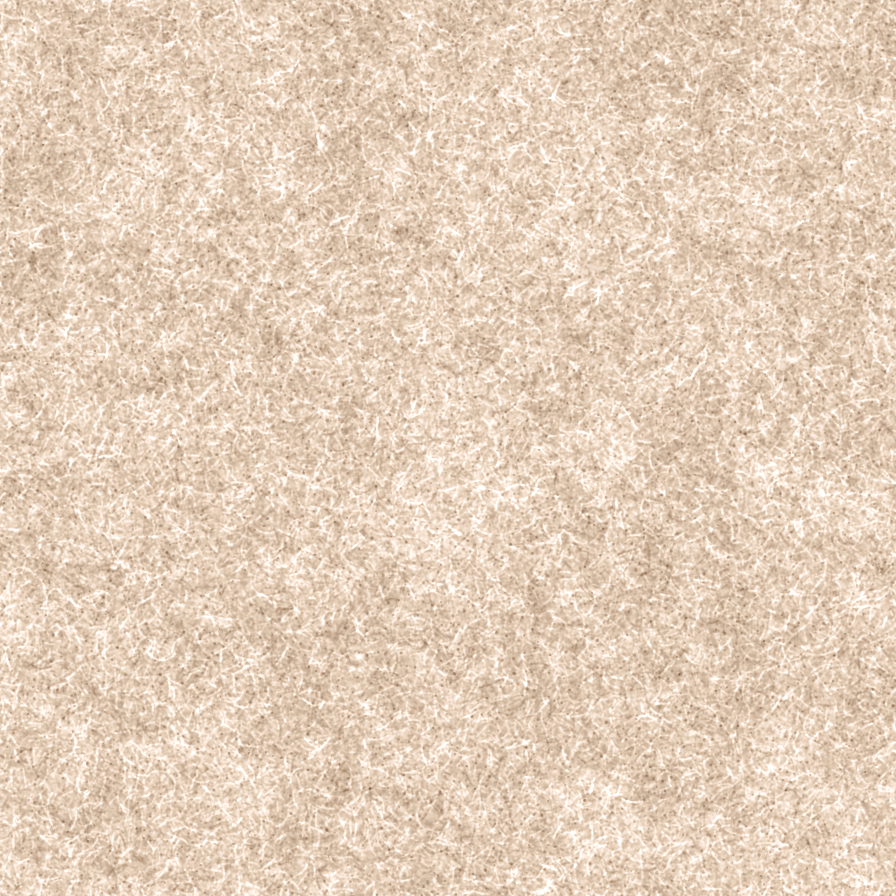
Give the GLSL for this texture, as a WebGL 1 fragment shader.

```glsl
precision highp float;
uniform vec2 u_resolution;

#define FIBRE_CELLS 74.0
#define FIBRE_WIDTH 0.0022
#define FIBRE_CONTRAST 0.20
#define GRAIN_SCALE 370.0
#define GRAIN_CONTRAST 0.18
#define CLOUD_CONTRAST 0.06
#define SPECK_CELLS 112.0
#define SPECK_DEPTH 0.15
#define WEAVE_ROWS 86.0
#define WEAVE_DEPTH 0.035
#define TONE_BIAS -0.025

const vec3 WOOL = vec3(0.91, 0.82, 0.73);
const vec3 LIGHT_SHIFT = vec3(0.78, 1.0, 1.33);
const vec3 DARK_SHIFT = vec3(0.90, 1.0, 1.05);

vec4 hash4(vec2 p) {
  vec4 q = fract(p.xyxy * vec4(0.1031, 0.1030, 0.0973, 0.1099));
  q += dot(q, q.wzxy + 33.33);
  return fract((q.xxyz + q.yzzw) * q.zywx);
}

// Value noise centred on zero
float noise(vec2 p) {
  vec2 cell = floor(p);
  vec2 f = fract(p);
  f = f * f * (3.0 - 2.0 * f);
  float bottom = mix(hash4(cell).x, hash4(cell + vec2(1.0, 0.0)).x, f.x);
  float top = mix(hash4(cell + vec2(0.0, 1.0)).x, hash4(cell + 1.0).x, f.x);
  return mix(bottom, top, f.y) - 0.5;
}

vec2 rotate(vec2 p, float angle) {
  float c = cos(angle);
  float s = sin(angle);
  return vec2(c * p.x - s * p.y, s * p.x + c * p.y);
}

// One layer of short, bent hairs, each lighter or darker than the ground
float fibreLayer(vec2 uv, float seed) {
  vec2 p = rotate(uv, seed * 0.7) * FIBRE_CELLS + seed * 19.3;
  vec2 home = floor(p);
  float tone = 0.0;
  for (int y = -1; y <= 1; y++) {
    for (int x = -1; x <= 1; x++) {
      vec2 cell = home + vec2(float(x), float(y));
      vec4 shape = hash4(cell + seed * 131.0);
      vec4 look = hash4(cell + seed * 57.0 + 400.0);
      vec2 d = rotate(p - cell - shape.xy, shape.z * 6.2832);
      float halfLength = mix(0.35, 0.85, shape.w);
      d.y += (look.y - 0.5) * 0.9 * d.x * d.x;
      d.x = max(abs(d.x) - halfLength, 0.0);
      float hair = 1.0 - smoothstep(0.0, FIBRE_WIDTH * FIBRE_CELLS, length(d));
      tone += hair * (look.x - 0.4);
    }
  }
  return tone;
}

// Small dark pits between the hairs
float specks(vec2 uv) {
  vec2 p = rotate(uv, 0.4) * SPECK_CELLS + 50.0;
  vec4 h = hash4(floor(p));
  vec2 d = fract(p) - mix(vec2(0.3), vec2(0.7), h.xy);
  float radius = mix(0.18, 0.30, h.w);
  return step(0.62, h.z) * (1.0 - smoothstep(radius * 0.4, radius, length(d)));
}

// Faint stitches that show through in worn patches
float weave(vec2 uv) {
  vec2 p = uv * WEAVE_ROWS * 6.2832;
  p += 1.5 * vec2(noise(uv * 40.0), noise(uv * 40.0 + 90.0));
  float patches = smoothstep(0.08, 0.35, noise(uv * vec2(4.0, 7.0) + 12.0));
  return patches * sin(p.x + p.y * 0.5) * sin(p.y);
}

void main() {
  vec2 uv = gl_FragCoord.xy / min(u_resolution.x, u_resolution.y);
  float tone = TONE_BIAS;

  // Soft mottling at three sizes
  tone += CLOUD_CONTRAST * (0.8 * noise(rotate(uv, 0.3) * 10.0 + 30.0)
    + noise(rotate(uv, 0.9) * 27.0 + 60.0)
    + 1.2 * noise(rotate(uv, 0.5) * 58.0 + 90.0));

  // Fine fuzz
  tone += GRAIN_CONTRAST * (noise(rotate(uv, 0.6) * GRAIN_SCALE + 500.0)
    + 0.7 * noise(rotate(uv, 1.1) * GRAIN_SCALE * 0.5 + 700.0));

  for (int i = 1; i <= 5; i++) {
    tone += FIBRE_CONTRAST * fibreLayer(uv, float(i));
  }
  tone -= SPECK_DEPTH * specks(uv);
  tone += WEAVE_DEPTH * weave(uv);

  vec3 shift = tone > 0.0 ? LIGHT_SHIFT : DARK_SHIFT;
  gl_FragColor = vec4(clamp(WOOL + tone * shift, 0.0, 1.0), 1.0);
}
```
